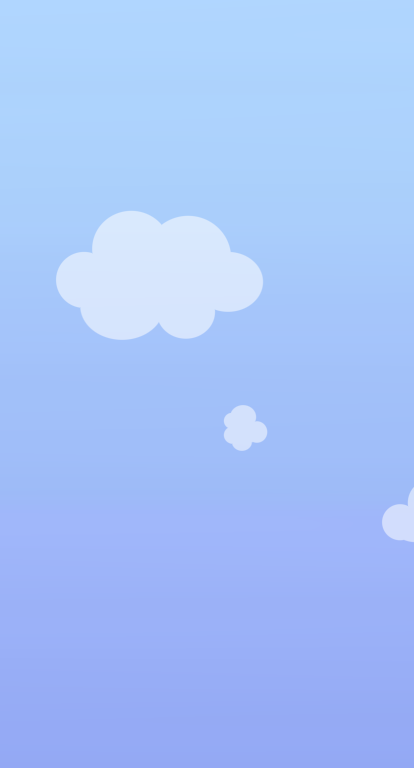
Write a Shadertoy shader that draws this background.

```glsl
// A pale blue sky fading to periwinkle, with three flat translucent clouds.
// The sky is a chain of vertical blends with faint sine bands; each cloud is
// the union of a core ellipse and six lobes, in hundredths of canvas height.

const vec3 SKY_TOP = vec3(0.690, 0.838, 0.998);
const vec3 SKY_HIGH = vec3(0.670, 0.815, 0.985);
const vec3 SKY_MIDDLE = vec3(0.642, 0.765, 0.980);
const vec3 SKY_LOW = vec3(0.620, 0.734, 0.972);
const vec3 SKY_VIOLET = vec3(0.625, 0.715, 0.980);
const vec3 SKY_BOTTOM = vec3(0.575, 0.658, 0.955);
const vec3 CLOUD_WHITE = vec3(1.0);

// Blend position of y between two heights, clamped to 0..1
float ramp(float from, float to, float y) {
    return clamp((y - from) / (to - from), 0.0, 1.0);
}

// Sky colour at height y (0 at the bottom, 1 at the top)
vec3 skyColor(float y, float x) {
    vec3 color = mix(SKY_TOP, SKY_HIGH, ramp(1.0, 0.75, y));
    color = mix(color, SKY_MIDDLE, ramp(0.75, 0.56, y));
    color = mix(color, SKY_LOW, ramp(0.56, 0.36, y));
    color = mix(color, SKY_VIOLET, smoothstep(0.36, 0.325, y));
    color = mix(color, SKY_BOTTOM, ramp(0.31, 0.0, y));

    // Faint, slightly tilted bands
    float bands = sin(y * 47.0 + x * 1.5) + 0.6 * sin(y * 83.0 - x * 2.0);
    return color + 0.0018 * bands;
}

// Approximate signed distance to an ellipse centred on the origin
float ellipseDistance(vec2 p, vec2 radii) {
    return (length(p / radii) - 1.0) * min(radii.x, radii.y);
}

// Cloud distance; each lobe holds its offset (xy) and its radii (zw)
float cloudDistance(vec2 p, vec2 coreRadii, vec4 lobes[6]) {
    float dist = ellipseDistance(p, coreRadii);
    for (int i = 0; i < 6; i++) {
        dist = min(dist, ellipseDistance(p - lobes[i].xy, lobes[i].zw));
    }
    return dist;
}

// Lay a translucent cloud over the colour below it
vec3 addCloud(vec3 below, float dist, float softness, float opacity) {
    float coverage = 1.0 - smoothstep(-softness, softness, dist);
    return mix(below, CLOUD_WHITE, coverage * opacity);
}

void mainImage(out vec4 fragColor, in vec2 fragCoord) {
    vec2 uv = fragCoord / iResolution.y;
    vec2 p = uv * 100.0;
    float softness = 75.0 / iResolution.y;

    vec4 largeLobes[6] = vec4[6](
        vec4(-3.1, 4.1, 5.1, 4.95), vec4(4.3, 2.9, 5.6, 5.5),
        vec4(9.5, -0.2, 4.55, 3.9), vec4(-9.25, 0.05, 3.65, 3.65),
        vec4(-4.3, -3.35, 5.45, 4.4), vec4(4.0, -4.1, 3.8, 3.5));
    vec4 smallLobes[6] = vec4[6](
        vec4(0.0, 1.55, 1.7, 1.55), vec4(1.8, -0.4, 1.35, 1.4),
        vec4(-1.45, 1.05, 1.05, 1.05), vec4(-1.3, -0.8, 1.2, 1.15),
        vec4(-0.15, -1.7, 1.3, 1.15), vec4(0.7, -1.0, 0.9, 0.9));
    vec4 edgeLobes[6] = vec4[6](
        vec4(-3.1, -0.4, 2.35, 2.35), vec4(-1.0, -0.9, 3.1, 2.1),
        vec4(0.5, 2.1, 2.6, 2.9), vec4(3.4, 1.2, 2.6, 2.4),
        vec4(3.2, -1.2, 2.8, 2.2), vec4(5.0, 0.0, 2.2, 2.2));

    float largeCloud = cloudDistance(p - vec2(20.2, 63.5), vec2(9.8, 4.6), largeLobes);
    float smallCloud = cloudDistance(p - vec2(31.65, 44.15), vec2(1.6, 1.9), smallLobes);
    float edgeCloud = cloudDistance(p - vec2(55.2, 32.4), vec2(2.4, 2.2), edgeLobes);

    vec3 color = skyColor(uv.y, uv.x);
    color = addCloud(color, largeCloud, softness, 0.55);
    color = addCloud(color, smallCloud, softness, 0.53);
    color = addCloud(color, edgeCloud, softness, 0.53);
    fragColor = vec4(color, 1.0);
}
```
